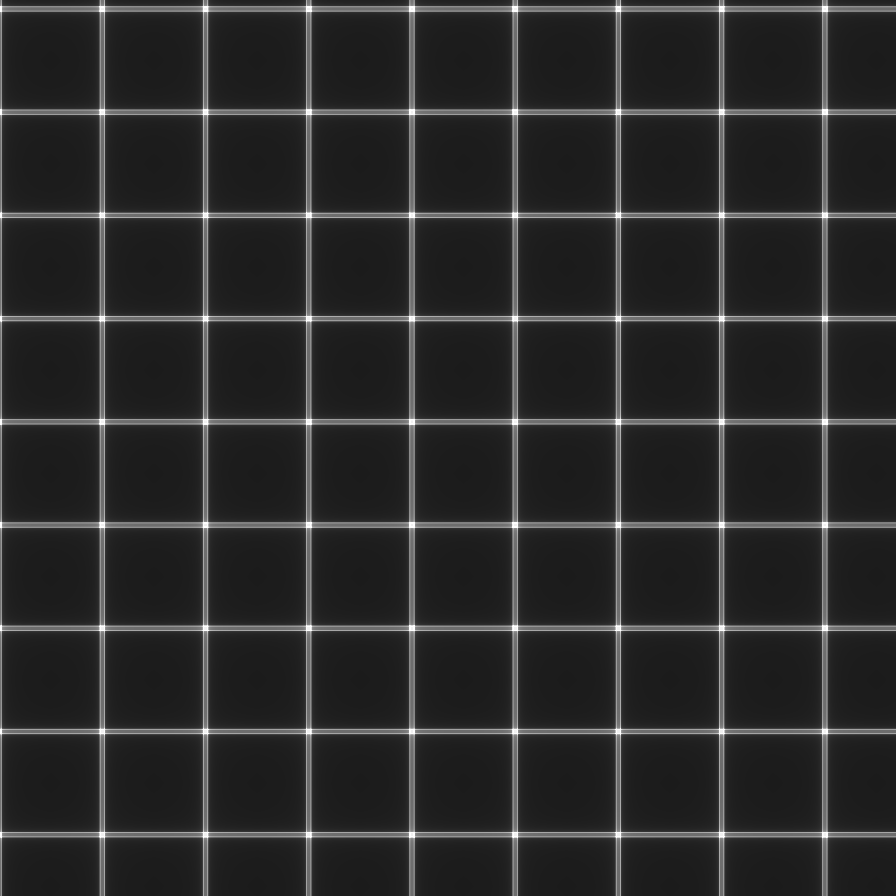
This pattern is drawn by a WebGL 1 fragment shader. Its source:

```glsl
precision highp float;
// A square grid of pale, glassy strands on a near-black ground.
// Each axis is a repeated distance to a strand, shaded as a grey core with
// bright rims and a soft halo; the two axes add up and flare where they cross.

uniform vec2 u_resolution;

const float PITCH = 0.1152;
const vec2 GRID_ORIGIN = vec2(-0.001, 0.0684);
const float HALF_WIDTH = 0.0029;
const float RIM_WIDTH = 0.0009;
const float HALO_REACH = 0.0015;

const float GROUND = 0.1;
const float CORE_LIGHT = 0.19;
const float RIM_LIGHT = 0.3;
const float HALO_LIGHT = 0.13;
const float CROSS_FLARE = 2.0;

// Distance to the centre of the nearest repeated line.
float lineDistance(float position, float origin, float pitch) {
  return abs(fract((position - origin) / pitch + 0.5) - 0.5) * pitch;
}

// Share of a pixel that lies within the given half width.
float coverage(float dist, float halfWidth, float pixel) {
  return clamp((halfWidth - dist) / pixel + 0.5, 0.0, 1.0);
}

// Light falling off with distance from the strand's edge.
float halo(float dist, float halfWidth, float reach) {
  return 1.0 / (1.0 + max(dist - halfWidth, 0.0) / reach);
}

// Core, rims and halo of one strand.
float strandLight(float dist, float pixel) {
  float body = coverage(dist, HALF_WIDTH, pixel);
  float inner = coverage(dist, HALF_WIDTH - RIM_WIDTH, pixel);
  return CORE_LIGHT * body
       + RIM_LIGHT * (body - inner)
       + HALO_LIGHT * halo(dist, HALF_WIDTH, HALO_REACH);
}

void main() {
  float pixel = 1.0 / min(u_resolution.x, u_resolution.y);
  vec2 p = gl_FragCoord.xy * pixel;

  // Upright and level strands
  float upright = strandLight(lineDistance(p.x, GRID_ORIGIN.x, PITCH), pixel);
  float level = strandLight(lineDistance(p.y, GRID_ORIGIN.y, PITCH), pixel);

  // Sum of both, with a flare at the crossings
  float light = GROUND + upright + level + CROSS_FLARE * upright * level;
  gl_FragColor = vec4(vec3(min(light, 1.0)), 1.0);
}
```
